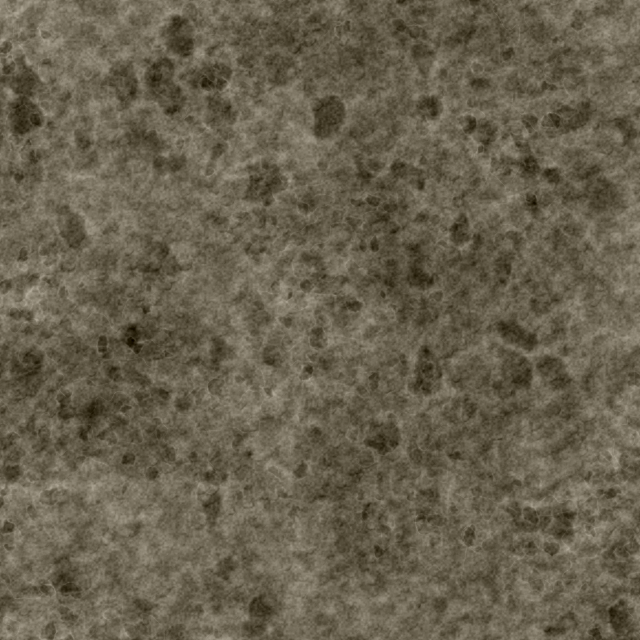
This texture is drawn by a WebGL 1 fragment shader. Its source:

```glsl
precision highp float;
uniform vec2 u_resolution;

float hash(vec2 p) {
  vec3 q = fract(p.xyx * 0.1031);
  q += dot(q, q.yzx + 33.33);
  return fract((q.x + q.y) * q.z);
}

vec2 hash2(vec2 p) {
  return vec2(hash(p), hash(p + 57.3));
}

float noise(vec2 p) {
  vec2 i = floor(p), f = fract(p);
  f *= f * (3.0 - 2.0 * f);
  return mix(mix(hash(i), hash(i + vec2(1, 0)), f.x),
             mix(hash(i + vec2(0, 1)), hash(i + vec2(1, 1)), f.x), f.y);
}

mat2 rotation(float a) {
  return mat2(cos(a), sin(a), -sin(a), cos(a));
}

// Fractal noise centred on zero
float fbm(vec2 p) {
  float sum = 0.0, gain = 0.5;
  for (int i = 0; i < 4; i++) {
    sum += gain * (noise(p) - 0.5);
    p = rotation(0.6) * p * 2.03 + 17.0;
    gain *= 0.55;
  }
  return sum;
}

vec2 warp(vec2 p) {
  return vec2(noise(p), noise(p + 31.7)) - 0.5;
}

// Scattered oval hollows: x is the dark floor, y the pale rim
vec2 pits(vec2 p, float share) {
  p += 0.36 * warp(p * 2.3) + 0.13 * warp(p * 7.0);
  vec2 result = vec2(0.0);
  for (int y = -1; y <= 1; y++) {
    for (int x = -1; x <= 1; x++) {
      vec2 cell = floor(p) + vec2(x, y);
      vec2 q = p - cell - 0.15 - 0.7 * hash2(cell);
      q = rotation(2.4 * hash(cell + 9.1) - 1.6) * q * vec2(1.0, 1.0);
      q.y *= 0.72;
      float radius = mix(0.14, 0.37, hash(cell + 4.7));
      float d = length(q) - radius;
      float depth = step(hash(cell + 21.3), share) * mix(0.35, 1.0, hash(cell + 13.9));
      float rim = (d - 0.07) / 0.06;
      result = max(result, depth * vec2(smoothstep(0.06, -0.09, d), exp(-rim * rim)));
    }
  }
  return result;
}

// Small rounded grains lit from the upper left, shadowed below
float grains(vec2 p) {
  p += 0.4 * warp(p * 1.7);
  float shade = 0.0;
  for (int y = -1; y <= 1; y++) {
    for (int x = -1; x <= 1; x++) {
      vec2 cell = floor(p) + vec2(x, y);
      vec2 q = p - cell - hash2(cell + 71.0);
      float radius = mix(0.2, 0.5, hash(cell + 5.3));
      float d = length(q) - radius;
      float side = dot(q, vec2(-0.5, 0.86)) / radius;
      float edge = (d - 0.03) / 0.1;
      float weight = hash(cell + 37.0);
      shade += weight * (0.45 * side * smoothstep(0.06, -0.1, d)
             - exp(-edge * edge) * smoothstep(0.2, -0.9, side));
    }
  }
  return shade;
}

// Thin crooked pale lines
float veins(vec2 p) {
  p += 0.9 * warp(p * 1.6);
  return pow(1.0 - abs(2.0 * noise(p) - 1.0), 9.0);
}

void main() {
  vec2 p = gl_FragCoord.xy / min(u_resolution.x, u_resolution.y);
  float patches = fbm(p * 5.0 + 3.0);
  float clusters = noise(p * 6.0 + 40.0);

  // Broad stains and fine mineral grit
  float tone = 0.012 + 0.28 * patches + 0.13 * fbm(p * 17.0 + 8.0);
  tone += 0.3 * fbm(p * 62.0) + 0.11 * (noise(p * 290.0) - 0.5);

  // Diagonal weathering streaks
  vec2 along = rotation(-0.55) * (p + 0.02 * warp(p * 9.0));
  tone += 0.17 * fbm(along * vec2(24.0, 75.0)) * smoothstep(0.2, 0.8, noise(p * 3.0 + 5.0));

  // Grains and veins
  tone += 0.075 * grains(p * 54.0) * mix(0.5, 1.3, noise(p * 8.0 + 20.0));
  tone += 0.03 * grains(p * 105.0 + 60.0);
  tone += 0.07 * veins(p * 38.0) * smoothstep(0.3, 0.8, clusters);

  // Large and small hollows
  vec2 large = pits(p * 13.0 + 2.0, 0.5);
  vec2 small = pits(p * 33.0 + 90.0, 0.45) * smoothstep(0.25, 0.7, clusters);
  tone += 0.045 * large.y * (1.0 - large.x) - 0.14 * large.x;
  tone += 0.05 * small.y * (1.0 - small.x) - 0.11 * small.x;

  vec3 stone = vec3(0.405, 0.375, 0.303);
  gl_FragColor = vec4(clamp(stone + tone * vec3(1.0, 1.0, 1.02), 0.0, 1.0), 1.0);
}
```
